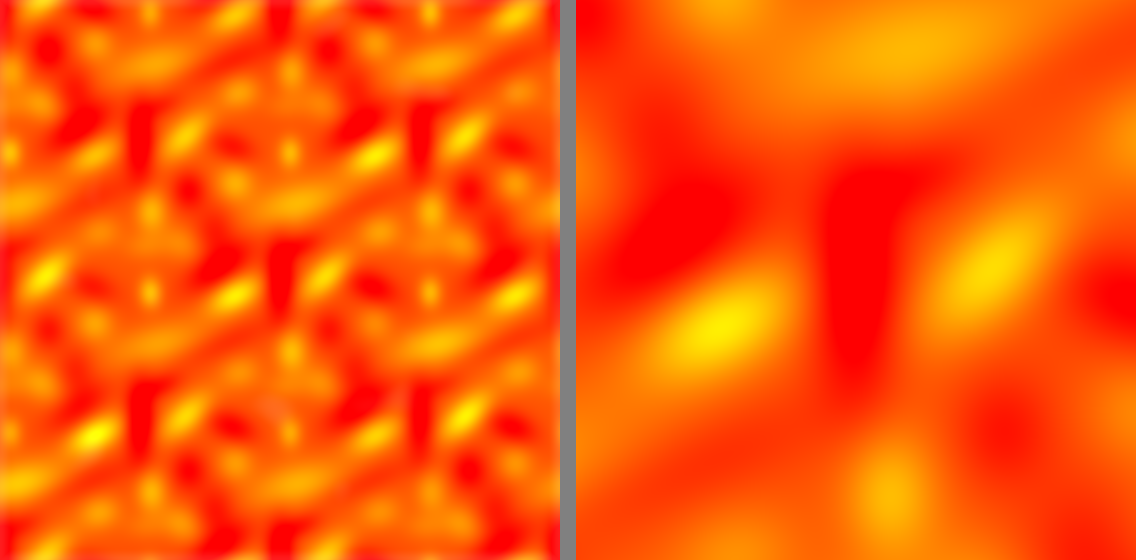
Left: the whole. Right: its middle third, enlarged.
This texture is drawn by a Shadertoy shader. Its source:

```glsl
const float REPEATS = 2.0;                    // full motif periods across and down
const vec2 MOTIF_ORIGIN = vec2(1.0, 1.005);   // centre of the middle dark bar, in periods
const float BASE_HEAT = 0.32;
const float BLOB_VARIATION = 0.22;            // strength change between repeats
const float DRIFT_SCALE = 5.0;
const float DRIFT_AMOUNT = 0.09;
const float EDGE_WIDTH = 0.022;
const float EDGE_FADE = 0.11;
const float HAZE_FADE = 0.14;
const vec3 RED = vec3(1.0, 0.0, 0.005);
const vec3 YELLOW = vec3(1.0, 1.0, 0.01);

float hash(vec2 p) {
    vec3 q = fract(p.xyx * vec3(0.1031, 0.103, 0.0973));
    q += dot(q, q.yzx + 33.33);
    return fract((q.x + q.y) * q.z);
}

vec2 gradient(vec2 cell) {
    float angle = 6.2832 * hash(cell + 17.0);
    return vec2(cos(angle), sin(angle));
}

float gradientNoise(vec2 p) {
    vec2 i = floor(p), f = p - i;
    vec2 w = f * f * f * (f * (f * 6.0 - 15.0) + 10.0);
    vec2 e = vec2(1.0, 0.0);
    float low = mix(dot(gradient(i), f), dot(gradient(i + e), f - e), w.x);
    float high = mix(dot(gradient(i + e.yx), f - e.yx),
                     dot(gradient(i + 1.0), f - 1.0), w.x);
    return mix(low, high, w.y);
}

// Tilted soft ellipse, repeated on a staggered lattice with steps (0.5, +-0.5)
float blob(vec2 p, vec2 centre, vec2 radius, float tilt, float strength) {
    vec2 d = p - centre;
    vec2 diagonal = vec2(d.x + d.y, d.x - d.y);
    vec2 id = round(diagonal);
    diagonal -= id;
    d = 0.5 * vec2(diagonal.x + diagonal.y, diagonal.x - diagonal.y);
    float c = cos(tilt), s = sin(tilt);
    d = vec2(c * d.x + s * d.y, c * d.y - s * d.x) / radius;
    float vary = 1.0 + BLOB_VARIATION * (2.0 * hash(id + centre * 91.0 + 40.0) - 1.0);
    return strength * vary * exp(-dot(d, d));
}

float motifHeat(vec2 p) {
    float heat = BASE_HEAT;

    // Bright pair beside the bar
    heat += blob(p, vec2(-0.16, -0.06), vec2(0.10, 0.055), 0.5, 0.58);
    heat += blob(p, vec2(0.165, 0.01), vec2(0.11, 0.055), 0.75, 0.52);

    // Amber arc above and its satellites
    heat += blob(p, vec2(0.06, 0.265), vec2(0.17, 0.075), 0.25, 0.38);
    heat += blob(p, vec2(-0.16, 0.34), vec2(0.065, 0.065), 0.0, 0.28);
    heat += blob(p, vec2(0.037, 0.45), vec2(0.04, 0.055), 0.0, 0.38);

    // Amber cluster below
    heat += blob(p, vec2(0.04, -0.26), vec2(0.055, 0.075), 0.0, 0.35);
    heat += blob(p, vec2(-0.143, -0.335), vec2(0.075, 0.06), 0.3, 0.28);
    heat += blob(p, vec2(0.15, -0.375), vec2(0.08, 0.06), -0.6, 0.25);
    heat += blob(p, vec2(0.02, -0.385), vec2(0.08, 0.05), 0.0, 0.12);

    // Red bar and its upper foot
    heat += blob(p, vec2(0.0, -0.005), vec2(0.052, 0.14), 0.0, -0.46);
    heat += blob(p, vec2(0.07, 0.115), vec2(0.08, 0.04), 0.4, -0.22);

    // Red channels between the bright parts
    heat += blob(p, vec2(-0.22, 0.04), vec2(0.13, 0.06), 0.6, -0.36);
    heat += blob(p, vec2(0.175, -0.185), vec2(0.06, 0.07), 0.0, -0.32);
    heat += blob(p, vec2(0.27, -0.33), vec2(0.07, 0.09), 0.0, -0.22);
    heat += blob(p, vec2(0.33, -0.03), vec2(0.09, 0.055), -0.4, -0.30);
    heat += blob(p, vec2(-0.20, -0.23), vec2(0.20, 0.05), 0.4, -0.15);
    return heat;
}

void mainImage(out vec4 fragColor, in vec2 fragCoord) {
    vec2 uv = fragCoord / iResolution.xy;

    // Repeating motif with a slow drift in heat
    float heat = motifHeat(uv * REPEATS - MOTIF_ORIGIN);
    heat += DRIFT_AMOUNT * gradientNoise(uv * DRIFT_SCALE);
    vec3 color = mix(RED, YELLOW, clamp(heat, 0.0, 1.0));

    // Pale rim and a few faint hazy spots
    vec2 border = min(uv, 1.0 - uv);
    float rim = 1.0 - smoothstep(0.0, EDGE_WIDTH, min(border.x, border.y));
    float haze = smoothstep(0.35, 0.7, gradientNoise(uv * 9.0 + 5.0));
    color = mix(color, vec3(1.0), max(EDGE_FADE * rim, HAZE_FADE * haze));

    fragColor = vec4(color, 1.0);
}
```
